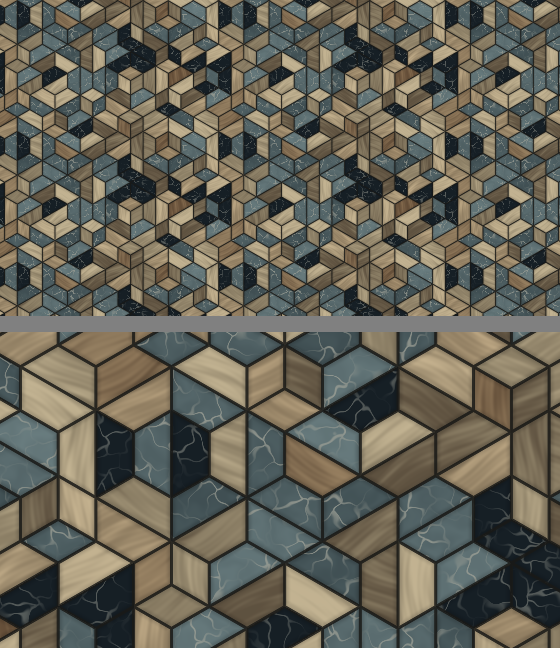
Top, the full canvas; bottom, a detail of the centre.
A WebGL 1 fragment shader for this pattern:

```glsl
precision highp float;
// Inlaid parquet of wood and veined stone on a hexagon grid. Each hexagon is cut
// into two trapezoids or three rhombi; trapezoids form rings around every third
// hexagon. Hashes of the wrapped hexagon index pick material, shade and grain.

uniform vec2 u_resolution;

#define SIDE 0.046              // hexagon side, canvas height = 1
#define ORIGIN vec2(0.174, 0.745)
#define WRAP vec2(18.0, 6.0)    // half columns and rows in one repeat
#define SEAM 0.035              // half width of the joints, in sides
#define SEED 3.7
#define WOOD_DARK vec3(0.37, 0.32, 0.25)
#define WOOD_MID vec3(0.55, 0.50, 0.40)
#define WOOD_LIGHT vec3(0.76, 0.70, 0.57)
#define STONE_BLACK vec3(0.085, 0.12, 0.145)
#define STONE_DARK vec3(0.25, 0.31, 0.325)
#define STONE_LIGHT vec3(0.40, 0.475, 0.485)
#define VEIN vec3(0.62, 0.63, 0.59)

const float SQRT3 = 1.7320508;
const float SIXTH = 1.0471976;  // a sixth of a turn

float hash(vec2 p) {
  return fract(sin(dot(p, vec2(12.99, 78.23)) + SEED) * 43758.5);
}

vec2 direction(float angle) { return vec2(cos(angle), sin(angle)); }

// Centre of the upright unit hexagon that holds p.
vec2 hexCentre(vec2 p) {
  vec2 cell = vec2(SQRT3, 3.0);
  vec2 a = floor(p / cell + 0.5) * cell;
  vec2 b = (floor(p / cell) + 0.5) * cell;
  return dot(p - a, p - a) < dot(p - b, p - b) ? a : b;
}

float hexBorder(vec2 q) {
  q = abs(q);
  return SQRT3 * 0.5 - max(q.x, dot(q, direction(SIXTH)));
}

// Gap between nearest and second nearest cell point: zero on cell walls.
float cellWalls(vec2 p) {
  vec2 base = floor(p);
  float near = 9.0, next = 9.0;
  for (int y = -1; y <= 1; y++) {
    for (int x = -1; x <= 1; x++) {
      vec2 cell = base + vec2(float(x), float(y));
      float d = distance(p, cell + vec2(hash(cell), hash(cell + 41.0)));
      next = min(next, max(near, d));
      near = min(near, d);
    }
  }
  return next - near;
}

// Fibres along x from layered sines, about -1 to 1.
float woodGrain(vec2 g, float seed) {
  float sum = 0.0, frequency = 8.0, weight = 0.5;
  g.y += 0.10 * sin(g.x * 1.9 + seed * 40.0);
  for (int i = 0; i < 4; i++) {
    float bend = 1.3 * sin(g.x * 2.3 + g.y * 3.0 + seed * frequency);
    sum += weight * sin(g.y * frequency + bend + seed * 60.0);
    frequency *= 1.8;
    weight *= 0.72;
  }
  return sum * 0.8;
}

vec3 wood(vec2 g, vec2 id) {
  float shade = hash(id + 5.0);
  float tone = 0.06 + 0.88 * shade + 0.17 * woodGrain(g, hash(id + 9.0)) + 0.06 * g.x;
  vec3 colour = mix(WOOD_DARK, WOOD_MID, smoothstep(0.0, 0.5, tone));
  colour = mix(colour, WOOD_LIGHT, smoothstep(0.45, 1.0, tone));
  float warm = step(0.7, hash(id + 13.0)) * (1.0 - shade);
  return colour * mix(vec3(1.0), vec3(1.07, 0.96, 0.88), warm);
}

vec3 stone(vec2 g, vec2 id, float isBlack) {
  vec2 p = g * 1.8 + 20.0 * vec2(hash(id + 17.0), hash(id + 19.0));
  p += 0.20 * sin(p.yx * 3.1) + 0.07 * sin(p.yx * 9.7 + 1.0);
  float vein = 1.0 - smoothstep(0.02, 0.11, cellWalls(p));
  vein *= 0.45 + 0.4 * sin(p.x * 2.1 + p.y * 1.4);
  float cloud = 0.07 * sin(p.x * 4.0 + sin(p.y * 5.0));
  vec3 colour = mix(STONE_DARK, STONE_LIGHT, hash(id + 23.0) + cloud);
  colour = mix(colour, STONE_BLACK, isBlack);
  return mix(colour, VEIN, max(vein, 0.0) * mix(0.9, 0.55, isBlack));
}

void main() {
  vec2 p = (gl_FragCoord.xy / u_resolution.y - ORIGIN) / SIDE;
  float pixel = 1.0 / (u_resolution.y * SIDE);
  vec2 centre = hexCentre(p);
  vec2 q = p - centre;
  vec2 index = floor(centre / vec2(SQRT3 * 0.5, 1.5) + 0.5);
  vec2 id = floor(mod(index + 0.5, WRAP));

  // Position within the ring: hub, ring member or the gap between rings.
  vec2 spoke = centre - 3.0 * hexCentre(centre / 3.0);
  float reach = length(spoke);
  bool inRing = reach > 1.0 && reach < 2.4;
  float pick = hash(id);
  float angle = floor(pick * 6.0) * SIXTH;
  if (inRing && pick < 0.68) angle = atan(spoke.y, spoke.x);

  // Cut the hexagon; the grain follows the long side of the piece.
  float edge = hexBorder(q), piece;
  if (!inRing && hash(id + 3.0) < 0.65) {
    float start = SIXTH * (0.5 + floor(pick * 2.0));
    float sector = floor((atan(q.y, q.x) - start) / (2.0 * SIXTH) + 0.5);
    angle = start + sector * 2.0 * SIXTH;
    vec2 axis = direction(angle);
    float across = abs(dot(q, vec2(-axis.y, axis.x)));
    edge = min(edge, SQRT3 * 0.5 * dot(q, axis) - 0.5 * across);
    piece = mod(sector + 6.5, 3.0);
    piece = floor(piece) + 2.0;
    angle -= 0.5 * SIXTH;
  } else {
    float side = dot(q, direction(angle));
    edge = min(edge, abs(side));
    piece = step(0.0, side);
  }
  vec2 pieceId = id + piece * vec2(31.0, 17.0);
  if (hash(pieceId + 29.0) < 0.2) angle += SIXTH;
  vec2 n = direction(angle);
  vec2 grain = vec2(dot(q, vec2(-n.y, n.x)), dot(q, n));

  // Material, worn rim and dark joint.
  float kind = hash(pieceId + 31.0);
  vec3 colour = kind < 0.33 ? stone(grain, pieceId, step(kind, 0.105)) : wood(grain, pieceId);
  colour *= mix(0.82, 1.0, smoothstep(0.0, 0.16, edge));
  float joint = 1.0 - smoothstep(SEAM - 0.5 * pixel, SEAM + 0.5 * pixel, edge);
  colour = mix(colour, vec3(0.10, 0.10, 0.09), joint * 0.85);
  gl_FragColor = vec4(colour, 1.0);
}
```
